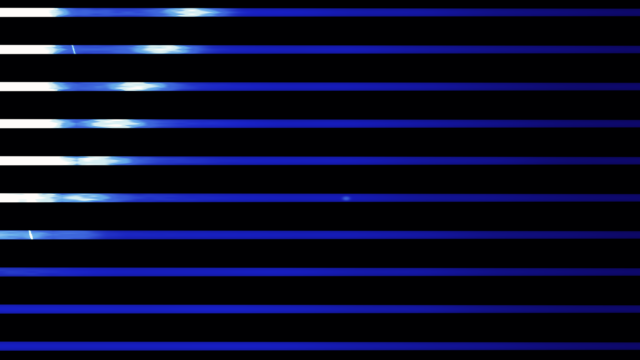
This background is drawn by a Shadertoy shader. Its source:

```glsl
#define ROWS 10.0
#define PITCH 0.103
#define FIRST_ROW 0.0345
#define HALF_WIDTH 0.0122
#define EDGE_SOFT 0.0026
#define LAMP_END 0.125
#define ECHO_START 0.30
#define ECHO_SHRINK 0.17
#define ECHO_WIDTH 0.046
#define STREAK 0.16

const vec3 BACKDROP = vec3(0.0, 0.0, 0.006);
const vec3 BLUE_NEAR = vec3(0.09, 0.12, 0.77);
const vec3 BLUE_FAR = vec3(0.05, 0.03, 0.40);
const vec3 AZURE = vec3(0.24, 0.40, 0.86);
const vec3 SKY = vec3(0.40, 0.67, 0.92);
const vec3 ICE = vec3(0.83, 0.93, 0.95);
const vec3 WHITE = vec3(1.0, 0.99, 0.98);

float hash(vec2 p) {
    vec3 q = fract(vec3(p.xyx) * 0.1031);
    q += dot(q, q.yzx + 33.33);
    return fract((q.x + q.y) * q.z);
}

float noise(vec2 p) {
    vec2 i = floor(p), f = fract(p);
    f = f * f * (3.0 - 2.0 * f);
    return mix(mix(hash(i), hash(i + vec2(1, 0)), f.x),
               mix(hash(i + vec2(0, 1)), hash(i + vec2(1, 1)), f.x), f.y);
}

float bell(float x, float width) {
    return exp(-x * x / (width * width));
}

// Light along one strip: lamp at the left, its echo, and a long faint tail
float heatAt(float x, float v, float row) {
    float power = 1.0 - smoothstep(3.8, 7.4, row);
    float echoX = ECHO_START * exp(-ECHO_SHRINK * row);
    float lampEnd = LAMP_END + 0.02 * (hash(vec2(row, 4.0)) - 0.5)
                  + 0.05 * bell(row - 4.0, 0.7);
    float lamp = 1.25 * (1.0 - smoothstep(0.045, lampEnd, x));
    float echo = 0.82 * bell(x - echoX, ECHO_WIDTH);
    float tail = 0.24 * (1.0 - smoothstep(0.12, 0.48, x));
    float heat = power * (max(lamp, echo) + tail);
    heat += 0.12 * (1.0 - smoothstep(0.0, 0.2, x)) * (1.0 - smoothstep(6.0, 9.0, row));

    // Brushed streaks, and a core that narrows as the light fades
    float grain = noise(vec2(x * 60.0, v * 2.5 + row * 17.0)) - 0.5;
    heat *= 1.0 + 2.0 * STREAK * grain;
    return heat * (1.0 - 0.4 * v * v * (1.0 - smoothstep(0.7, 1.2, heat)));
}

// Slanted scratches on a few strips and one small bright fleck
float wearAt(float x, float v, float row) {
    float marked = bell(row - 1.0, 0.3) + bell(row - 5.0, 0.3) + bell(row - 6.0, 0.3);
    float scratchX = row < 3.0 ? 0.115 : 0.048;
    float width = abs(row - 5.0) < 0.5 ? 0.0045 : 0.0018;
    float scratch = 0.5 * marked * bell(x - scratchX - 0.002 * v, width);
    float fleck = bell(row - 5.0, 0.3) * bell(x - 0.541, 0.007) * bell(v - 0.15, 0.6);
    return scratch + 0.28 * fleck;
}

vec3 heatColor(vec3 base, float heat) {
    vec3 color = mix(base, AZURE, smoothstep(0.0, 0.35, heat));
    color = mix(color, SKY, smoothstep(0.35, 0.6, heat));
    color = mix(color, ICE, smoothstep(0.6, 0.88, heat));
    return mix(color, WHITE, smoothstep(0.88, 1.15, heat));
}

void mainImage(out vec4 fragColor, in vec2 fragCoord) {
    vec2 uv = fragCoord / iResolution.xy;
    float depth = 1.0 - uv.y - FIRST_ROW;
    float row = clamp(floor(depth / PITCH + 0.5), 0.0, ROWS - 1.0);
    float offset = depth - row * PITCH;

    // Strips get slightly thinner toward the right
    float halfWidth = HALF_WIDTH * mix(1.04, 0.86, uv.x);
    float v = offset / halfWidth;
    float soft = max(EDGE_SOFT, 0.7 / iResolution.y);
    float mask = 1.0 - smoothstep(halfWidth - soft, halfWidth + soft, abs(offset));

    // Blue body dims with distance and varies a little from strip to strip
    vec3 base = mix(BLUE_NEAR, BLUE_FAR, smoothstep(0.35, 1.05, uv.x));
    base *= 0.96 + 0.08 * noise(vec2(uv.x * 9.0, row * 5.0));
    base *= 1.0 - 0.18 * v * v;

    float heat = heatAt(uv.x, v, row) + wearAt(uv.x, v, row);
    fragColor = vec4(mix(BACKDROP, heatColor(base, heat), mask), 1.0);
}
```
